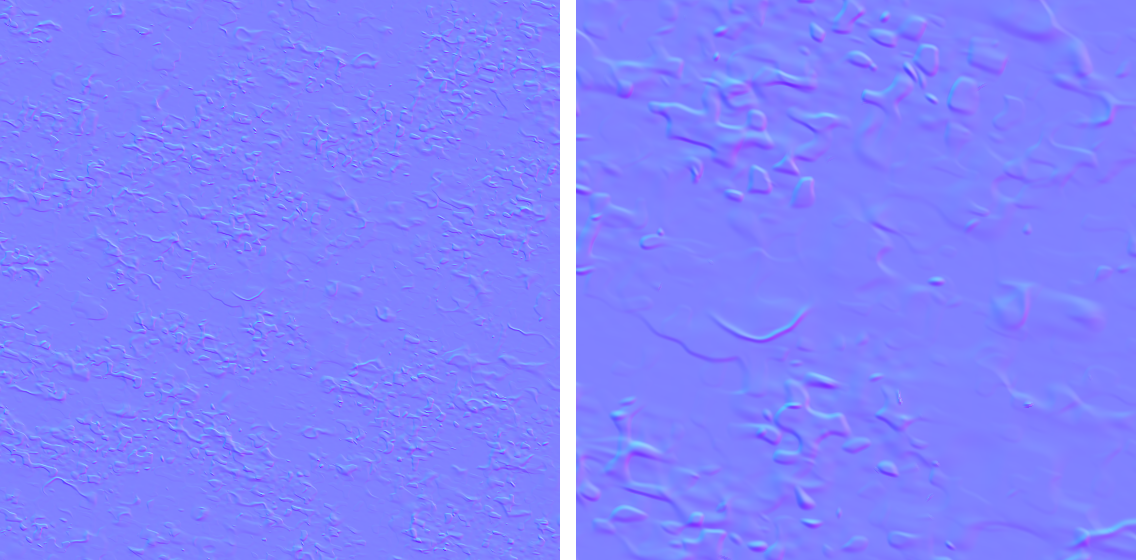
Left: the whole. Right: its middle third, enlarged.
A WebGL 2 fragment shader for this texture map:

```glsl
#version 300 es
precision highp float;
// Tangent-space normal map of rough, trowelled plaster.
// A height field of grain, chips, flake edges, thin ridges and crumbs is summed,
// then its slopes are measured by central differences and written as colour.

uniform vec2 u_resolution;
out vec4 fragColor;

const float TILT = -0.25;          // trowel direction in radians
const float STRETCH = 0.72;        // squeeze of frequency along the trowel
const float SAMPLE_STEP = 0.0010;  // half width of the slope filter
const vec2 SLOPE_GAIN = vec2(0.72, 1.0);
const vec2 FLAT_COLOR = vec2(0.5, 0.506);

const float PATCH_FREQ = 15.0;
const float WARP_FREQ = 85.0;
const float GRAIN_FREQ = 165.0;
const float CHIP_FREQ = 105.0;
const float FLAKE_FREQ = 19.0;
const float RIDGE_FREQ = 15.0;
const float CRUMB_FREQ = 88.0;

const float WARP_SIZE = 0.007;
const float GRAIN_HEIGHT = 0.00060;
const float CHIP_HEIGHT = 0.00125;
const float FLAKE_HEIGHT = 0.00080;
const float RIDGE_HEIGHT = 0.00125;
const float CRUMB_HEIGHT = 0.0050;
const float CRUMB_CHANCE = 0.42;

float hash(vec2 p) {
    return fract(sin(dot(p, vec2(127.1, 311.7))) * 43758.5453);
}

float noise(vec2 p) {
    vec2 cell = floor(p);
    vec2 f = fract(p);
    vec2 u = f * f * f * (f * (f * 6.0 - 15.0) + 10.0);
    float low = mix(hash(cell), hash(cell + vec2(1.0, 0.0)), u.x);
    float high = mix(hash(cell + vec2(0.0, 1.0)), hash(cell + 1.0), u.x);
    return mix(low, high, u.y);
}

mat2 rotation(float angle) {
    float c = cos(angle);
    float s = sin(angle);
    return mat2(c, s, -s, c);
}

// Fractal noise with a mean of one half
float fbm(vec2 p, int octaves) {
    float sum = 0.0;
    float total = 0.0;
    float weight = 1.0;
    for (int i = 0; i < octaves; i++) {
        sum += weight * noise(p);
        total += weight;
        p = rotation(0.6) * p * 2.1 + 17.3;
        weight *= 0.5;
    }
    return sum / total;
}

// Scattered crumbs of very uneven height, one at most per grid cell
float crumbs(vec2 p, float density) {
    vec2 cell = floor(p);
    float height = 0.0;
    for (int y = -1; y <= 1; y++) {
        for (int x = -1; x <= 1; x++) {
            vec2 id = cell + vec2(x, y);
            if (hash(id + 3.7) > density) continue;
            vec2 jitter = vec2(hash(id + 11.3), hash(id + 29.1));
            vec2 d = rotation(3.0 * jitter.x - 1.8) * (p - id - 0.2 - 0.6 * jitter);
            float radius = mix(0.22, 0.45, jitter.y);
            float edge = length(d * vec2(1.0, 1.8)) / radius;
            float tall = hash(id + 51.9);
            tall = 0.12 + 0.88 * tall * tall * tall;
            height = max(height, tall * radius * (1.0 - smoothstep(0.0, 1.2, edge)));
        }
    }
    return height;
}

float plasterHeight(vec2 p) {
    vec2 q = rotation(-TILT) * p + 5.0;
    q.x *= STRETCH;

    // Rough patches alternate with smoothed areas
    float rough = 0.12 + 0.88 * smoothstep(0.40, 0.66, fbm(q * PATCH_FREQ, 3));
    float broken = smoothstep(0.42, 0.80, noise(q * 42.0 + 40.0));

    // Ragged outlines come from a fine warp
    vec2 warp = vec2(noise(q * WARP_FREQ), noise(q * WARP_FREQ + 77.0)) - 0.5;
    vec2 w = q + WARP_SIZE * warp;

    float grain = noise(q * GRAIN_FREQ) * rough;
    float chips = smoothstep(0.58, 0.88, noise(w * CHIP_FREQ + 9.0)) * rough;
    float flakes = smoothstep(0.49, 0.56, fbm(w * FLAKE_FREQ + 21.0, 3));
    float line = (fbm(w * RIDGE_FREQ + 63.0, 3) - 0.5) / 0.038;
    float ridge = exp(-line * line) * broken;

    return GRAIN_HEIGHT * grain
         + CHIP_HEIGHT * chips
         + FLAKE_HEIGHT * flakes * (0.15 + 0.85 * broken)
         + RIDGE_HEIGHT * ridge
         + CRUMB_HEIGHT * crumbs(w * CRUMB_FREQ, CRUMB_CHANCE * rough);
}

void main() {
    vec2 p = gl_FragCoord.xy / u_resolution;
    vec2 e = vec2(SAMPLE_STEP, 0.0);

    // Slopes facing right and up are positive
    vec2 slope = vec2(plasterHeight(p - e.xy) - plasterHeight(p + e.xy),
                      plasterHeight(p - e.yx) - plasterHeight(p + e.yx));
    slope *= SLOPE_GAIN / (2.0 * SAMPLE_STEP);

    // Steep faces are bent softly into range; blue stays full
    vec2 normal = slope / sqrt(1.0 + dot(slope, slope));
    fragColor = vec4(FLAT_COLOR + 0.5 * normal, 1.0, 1.0);
}
```
